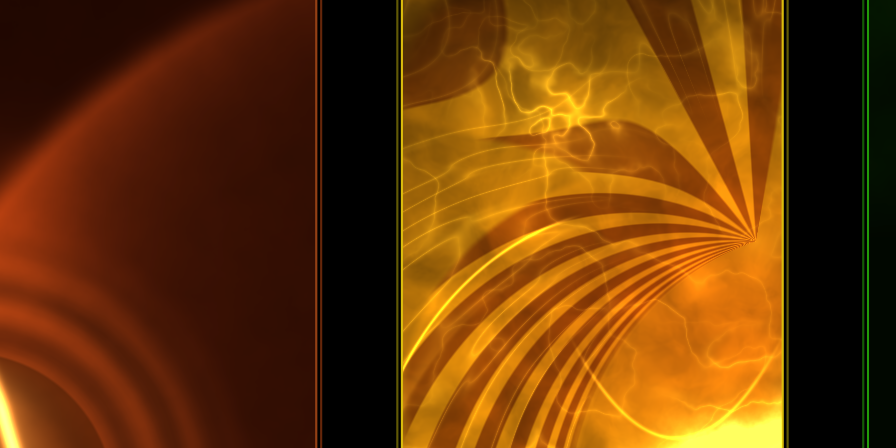
This background is drawn by a Shadertoy shader. Its source:

```glsl
// Three glowing plasma panels split by black bars: ember arcs, a golden fan, a green sliver.
// The fan is striped in a bent polar angle, with stripe spacing that grows logarithmically.
// Warped ridged noise adds filaments; all lengths are in canvas heights.

const vec2 FAN_CENTER = vec2(1.6875, 0.461);
const float FAN_BEND = 0.86;        // radians of sweep per unit radius
const float STRIPE_GROWTH = 0.24;   // relative spacing growth per stripe
const float STRIPE_HALF = 0.28;
const vec2 ARC_CENTER = vec2(1.214, -0.401);
const float ARC_RADIUS = 1.523;
const vec2 DOME_CENTER = vec2(-0.078, -0.12);
const float DOME_RADIUS = 0.333;
const float RIM_WIDTH = 0.0028;
const vec3 EMBER_DARK = vec3(0.13, 0.03, 0.005);
const vec3 EMBER = vec3(0.62, 0.23, 0.06);
const vec3 FLARE = vec3(1.0, 0.72, 0.32);
const vec3 GOLD = vec3(0.69, 0.44, 0.035);
const vec3 ORANGE = vec3(0.80, 0.41, 0.04);
const vec3 OLIVE = vec3(0.31, 0.19, 0.015);
const vec3 BRIGHT = vec3(1.0, 0.82, 0.18);
const vec3 STRIPE_TINT = vec3(0.80, 0.60, 0.58);
const vec3 GREEN = vec3(0.11, 0.51, 0.03);

float hash(vec2 p) {
    p = fract(p * vec2(0.1031, 0.1137));
    p += dot(p, p.yx + 33.33);
    return fract((p.x + p.y) * p.x * 17.0);
}

float noise(vec2 p) {
    vec2 i = floor(p), f = fract(p);
    f = f * f * (3.0 - 2.0 * f);
    return mix(mix(hash(i), hash(i + vec2(1, 0)), f.x),
               mix(hash(i + vec2(0, 1)), hash(i + vec2(1, 1)), f.x), f.y);
}

float fbm(vec2 p) {
    float sum = 0.0, amp = 0.5;
    for (int i = 0; i < 5; i++) {
        sum += amp * noise(p);
        p = mat2(1.6, 1.2, -1.2, 1.6) * p + 11.3;
        amp *= 0.5;
    }
    return sum;
}

float ridge(vec2 p, float sharpness) {
    return pow(1.0 - abs(2.0 * noise(p) - 1.0), sharpness);
}

float bump(float x, float width) {
    return exp(-x * x / (width * width));
}

vec3 emberPanel(vec2 p) {
    // Large loop: crisp outside, slow fade inside
    float inside = ARC_RADIUS - length(p - ARC_CENTER);
    float lower = 1.0 - smoothstep(0.1, 0.75, p.x);
    float loopGlow = inside < 0.0 ? bump(inside, 0.045) : 0.35 + 0.65 * exp(-inside * 9.0);
    vec3 col = EMBER_DARK + EMBER * loopGlow * mix(0.28, 0.6, lower);

    // Concentric bands around the dome
    float r = length(p - DOME_CENTER);
    float shell = 1.0 - smoothstep(0.43, 0.67, r);
    float bands = 0.72 + 0.16 * sin(r * 62.0) + 0.3 * (fbm(vec2(r * 18.0, p.x * 2.0)) - 0.5);
    col = mix(col, EMBER * bands, shell * 0.85);
    col += EMBER * 0.35 * bump(length(p - vec2(0.0, 0.46)), 0.2);

    // Dome with its white-hot flare
    float dome = 1.0 - smoothstep(DOME_RADIUS - 0.004, DOME_RADIUS + 0.004, r);
    col = mix(col, vec3(0.33, 0.12, 0.02), dome * 0.8);
    float flare = abs(p.x - 0.029 + 0.29 * p.y);
    float fade = 1.0 - smoothstep(0.08, 0.24, p.y);
    col += FLARE * fade * (1.3 * bump(flare, 0.016) + 0.6 * exp(-flare * 18.0));
    return col * (0.93 + 0.14 * fbm(p * 14.0));
}

vec3 goldPanel(vec2 p) {
    // Bent polar coordinates: angle zero points left
    vec2 q = p - FAN_CENTER;
    float r = length(q), angle = atan(q.y, -q.x);
    float field = angle + FAN_BEND * r * (1.0 - smoothstep(0.4, 1.1, angle));
    vec2 warped = p + 0.16 * vec2(fbm(p * 5.0), fbm(p * 5.0 + 7.7));

    // Broad colour
    vec3 col = mix(GOLD, ORANGE, bump(length((p - vec2(1.62, 0.27)) / vec2(0.42, 0.3)), 1.0));
    float shade = smoothstep(0.55, 1.05, p.y + 0.35 * (1.3 - p.x));
    col = mix(col, OLIVE, shade * 0.85);
    col *= 0.62 + 0.8 * fbm(warped * 8.0);

    // Fan stripes
    float phase = log(max(1.0 + 1.95 * field, 0.05)) / STRIPE_GROWTH;
    float soft = clamp(fwidth(phase), 0.015, 0.4);
    float fromStripe = abs(fract(phase + 0.5) - 0.5);
    float dark = 1.0 - smoothstep(STRIPE_HALF - soft, STRIPE_HALF + soft, fromStripe);
    float reach = 0.9 - 0.48 * bump(field - 0.72, 0.25);
    float sector = smoothstep(-0.36, -0.26, field) * (1.0 - smoothstep(1.72, 1.76, field));
    float fan = sector * (1.0 - smoothstep(reach - 0.03, reach + 0.03, r));
    col *= mix(vec3(1.0), mix(vec3(1.2), STRIPE_TINT, dark), fan);

    // Filaments along the field, loose wisps and the bright clump
    float streaks = ridge(vec2(r * 5.0, field * 19.0), 9.0) * sector * smoothstep(0.25, 0.6, r);
    float wisps = ridge(warped * 11.0, 14.0) * noise(p * 6.0);
    float clump = bump(length((p - vec2(1.25, 0.75)) * mat2(0.85, -0.5, 0.5, 0.85) / vec2(0.2, 0.1)), 1.0);
    col += BRIGHT * (0.2 * streaks + 0.24 * wisps) * (1.0 - 0.6 * shade);
    col += BRIGHT * clump * (0.1 + 0.45 * ridge(warped * 23.0, 5.0));

    // Long bright ridge and hanging thread
    float crest = (field - 0.587 + 0.255 * r) * r;
    col += BRIGHT * 0.6 * bump(crest, 0.004) * smoothstep(0.38, 0.5, r) * step(angle, 0.6);
    float dx = p.x - 1.51;
    float thread = (p.y - 0.022 - 4.0 * dx * dx) / sqrt(1.0 + 64.0 * dx * dx);
    col += BRIGHT * 0.4 * bump(thread, 0.004) * (1.0 - smoothstep(0.15, 0.25, abs(dx)));

    // Glowing limb at the lower right
    float limb = p.y - 0.27 * (p.x - 1.497) + 0.06 * (fbm(p * 16.0) - 0.5);
    float hot = exp(-max(limb, 0.0) * 26.0) * smoothstep(1.3, 1.55, p.x);
    col += BRIGHT * hot * 0.75 + vec3(0.0, 0.05, 0.2) * hot * hot;
    col += BRIGHT * 0.3 * ridge(vec2(p.x * 6.0, warped.y * 22.0), 8.0) * bump(p.y - 0.14, 0.1) * smoothstep(1.4, 1.65, p.x);
    return col + BRIGHT * 0.15 * exp(-r * 28.0);
}

float rim(float x, float at) {
    return 1.0 - smoothstep(RIM_WIDTH * 0.4, RIM_WIDTH * 1.3, abs(x - at));
}

float between(float x, float low, float high) {
    float px = 0.75 / iResolution.y;
    return smoothstep(low - px, low + px, x) * (1.0 - smoothstep(high - px, high + px, x));
}

void mainImage(out vec4 fragColor, in vec2 fragCoord) {
    vec2 p = fragCoord / iResolution.y;
    p.x *= 2.0 * iResolution.y / iResolution.x;

    // Panels on black
    vec3 greenPanel = GREEN * (0.05 + 0.16 * smoothstep(0.45, 0.6, p.y) * fbm(p * 5.0));
    vec3 col = emberPanel(p) * between(p.x, -1.0, 0.708);
    col += goldPanel(p) * between(p.x, 0.897, 1.747);
    col += greenPanel * between(p.x, 1.9375, 3.0);

    // Double rims: bright inner, faint outer
    col = mix(col, vec3(0.58, 0.25, 0.08), rim(p.x, 0.706));
    col = mix(col, vec3(0.40, 0.15, 0.04), rim(p.x, 0.717));
    col = mix(col, vec3(0.86, 0.74, 0.05), max(rim(p.x, 0.897), rim(p.x, 1.747)));
    col = mix(col, vec3(0.38, 0.35, 0.02), max(rim(p.x, 0.887), rim(p.x, 1.758)));
    col = mix(col, GREEN * 1.2, rim(p.x, 1.9375));
    col = mix(col, GREEN * 0.7, rim(p.x, 1.927));
    fragColor = vec4(clamp(col, 0.0, 1.0), 1.0);
}
```
